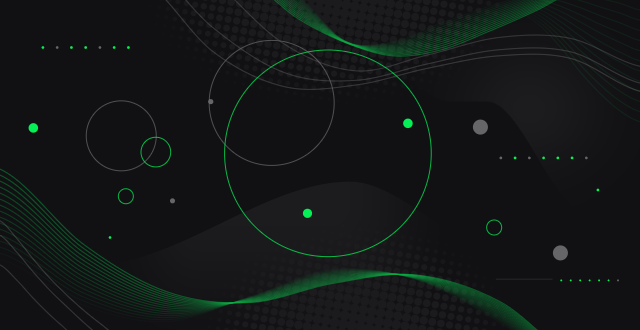
A Shadertoy shader for this background:

```glsl
const float WIDTH = 7.68; // canvas width in scene units
const vec3 NIGHT = vec3(0.066, 0.062, 0.074);
const vec3 CHARCOAL = vec3(0.115, 0.112, 0.12);
const vec3 GREEN = vec3(0.02, 0.94, 0.34);
const vec3 GRAY = vec3(0.40, 0.40, 0.41);

float fill(float d, float px) {
    return clamp(0.5 - d / px, 0.0, 1.0);
}

// Lines narrower than a pixel dim instead of growing
float stroke(float d, float width, float px) {
    float w = max(width, px);
    return width / w * clamp(0.5 + (0.5 * w - abs(d)) / px, 0.0, 1.0);
}

float disc(vec2 p, vec2 center, float radius, float px) {
    return fill(length(p - center) - radius, px);
}

float ring(vec2 p, vec2 center, float radius, float px) {
    return stroke(length(p - center) - radius, 0.009, px);
}

// Smooth curve through eight evenly spaced heights, u from 0 to 7
float spline(float h[8], float u) {
    int i = int(clamp(floor(u), 0.0, 6.0));
    float t = u - float(i);
    float a = h[max(i - 1, 0)], b = h[i], c = h[i + 1], d = h[min(i + 2, 7)];
    return b + 0.5 * t * (c - a + t * (2.0 * a - 5.0 * b + 4.0 * c - d
        + t * (3.0 * (b - c) + d - a)));
}

// Lines blended between two curves, fading toward the last;
// bunch above 1 crowds them near the first
float strands(vec2 p, vec2 span, float first[8], float last[8], int count, float bunch, float fade, float px) {
    if (p.x < span.x || p.x > span.y) return 0.0;
    float rate = 7.0 / (span.y - span.x);
    float u = (p.x - span.x) * rate;
    const float EPS = 0.01;
    vec2 y = vec2(spline(first, u), spline(last, u));
    vec2 ahead = vec2(spline(first, u + EPS), spline(last, u + EPS));
    vec2 slope = (ahead - y) * rate / EPS;
    float sum = 0.0;
    for (int i = 0; i < count; i++) {
        float t = pow(float(i) / float(count - 1), bunch);
        float s = mix(slope.x, slope.y, t);
        float d = (p.y - mix(y.x, y.y, t)) / sqrt(1.0 + s * s);
        sum += stroke(d, 0.0075, px) * mix(1.0, fade, t);
    }
    return 1.0 - exp(-sum);
}

// Dot grid whose dots shrink away from the center
float halftone(vec2 p, vec2 center, vec2 extent, float px) {
    const float PITCH = 0.105;
    mat2 tilt = mat2(0.985, 0.174, -0.174, 0.985);
    vec2 q = tilt * p;
    vec2 cell = (floor(q / PITCH) + 0.5) * PITCH;
    float falloff = 1.0 - length((transpose(tilt) * cell - center) / extent);
    float radius = 0.62 * PITCH * sqrt(max(falloff, 0.0));
    return fill(length(q - cell) - radius, px) * smoothstep(0.0, 0.35, falloff);
}

// Seven dots in a row; set bits in grayMask select gray dots
vec3 dotRow(vec3 base, vec2 p, vec2 start, float gap, float radius, int grayMask, float px) {
    float i = clamp(round((p.x - start.x) / gap), 0.0, 6.0);
    vec3 tint = ((grayMask >> int(i)) & 1) == 1 ? GRAY : GREEN;
    return mix(base, tint, disc(p, start + vec2(i * gap, 0.0), radius, px));
}

void mainImage(out vec4 fragColor, in vec2 fragCoord) {
    float px = WIDTH / iResolution.x;
    vec2 p = fragCoord * px;
    vec3 color = NIGHT;

    // Soft hill and upper right glow
    float hill = 0.78 + smoothstep(1.1, 4.2, p.x) - 0.8 * smoothstep(4.2, 6.0, p.x);
    float hillLight = smoothstep(-0.3, 1.5, p.y) * smoothstep(1.2, 2.4, p.x) * smoothstep(5.5, 4.0, p.x);
    color = mix(color, CHARCOAL, 0.9 * fill(p.y - hill, px) * hillLight);
    float ledge = 2.99 - 0.25 * smoothstep(4.8, 5.4, p.x) - 1.34 * smoothstep(5.85, 7.05, p.x);
    vec2 toGlow = (p - vec2(6.35, 2.65)) / vec2(0.85, 0.75);
    color = mix(color, CHARCOAL, 0.9 * fill(ledge - p.y, 2.0 * px) * exp(-dot(toGlow, toGlow)));

    // Halftone patches
    float dots = max(halftone(p, vec2(4.0, 4.1), vec2(2.4, 1.5), px),
                     halftone(p, vec2(4.3, -0.1), vec2(2.0, 1.5), px));
    color = mix(color, CHARCOAL, 0.8 * dots);

    // Gray waves
    float grayWaves = strands(p, vec2(1.7, 7.7),
        float[8](4.21, 3.34, 2.92, 2.94, 3.14, 3.29, 3.26, 2.86),
        float[8](4.96, 4.21, 3.43, 3.11, 3.30, 3.51, 3.50, 3.16), 3, 1.6, 0.9, px);
    grayWaves += strands(p, vec2(0.0, 1.4),
        float[8](1.31, 1.10, 0.85, 0.62, 0.42, 0.24, 0.08, -0.06),
        float[8](0.78, 0.60, 0.38, 0.18, 0.0, -0.2, -0.4, -0.6), 3, 1.6, 0.9, px);
    color = mix(color, GRAY, 0.95 * min(grayWaves, 1.0));

    // Green ribbons
    float ribbons = strands(p, vec2(0.0, 7.0),
        float[8](1.93, 1.03, 0.46, 0.33, 0.56, 0.66, 0.34, -0.4),
        float[8](0.85, 0.30, 0.10, 0.40, 0.73, 0.60, 0.08, -0.6), 16, 1.0, 0.05, px);
    ribbons += strands(p, vec2(3.0, 7.0),
        float[8](4.16, 3.74, 3.45, 3.29, 3.36, 3.58, 3.83, 4.11),
        float[8](4.50, 4.03, 3.47, 3.46, 3.68, 3.88, 4.06, 4.30), 14, 1.0, 0.1, px);
    ribbons += 0.25 * smoothstep(6.0, 6.9, p.x) * strands(p, vec2(6.0, 7.68),
        float[8](3.78, 3.80, 3.65, 3.40, 3.10, 2.84, 2.63, 2.50),
        float[8](4.00, 4.05, 4.08, 4.07, 4.04, 3.98, 3.92, 3.84), 12, 1.0, 0.8, px);
    color = mix(color, GREEN, 0.7 * min(ribbons, 1.0));

    // Rings
    float grayShapes = ring(p, vec2(3.26, 2.725), 0.75, px) + ring(p, vec2(1.455, 2.33), 0.42, px);
    float greenShapes = ring(p, vec2(3.935, 2.12), 1.24, px) + ring(p, vec2(1.87, 2.135), 0.178, px)
        + ring(p, vec2(1.51, 1.605), 0.09, px) + ring(p, vec2(5.93, 1.23), 0.09, px);

    // Solid discs
    grayShapes += disc(p, vec2(5.765, 2.435), 0.09, px) + disc(p, vec2(6.725, 0.925), 0.09, px)
        + disc(p, vec2(2.07, 1.55), 0.03, px) + disc(p, vec2(2.53, 2.74), 0.03, px);
    greenShapes += disc(p, vec2(0.40, 2.425), 0.057, px) + disc(p, vec2(4.895, 2.48), 0.057, px)
        + disc(p, vec2(3.69, 1.40), 0.055, px) + disc(p, vec2(1.32, 1.11), 0.016, px)
        + disc(p, vec2(7.175, 1.68), 0.016, px);
    color = mix(color, GRAY, min(grayShapes, 1.0));
    color = mix(color, GREEN, min(greenShapes, 1.0));

    // Dotted rows and short rule
    color = dotRow(color, p, vec2(0.515, 3.39), 0.171, 0.016, 18, px);
    color = dotRow(color, p, vec2(6.01, 2.065), 0.171, 0.016, 69, px);
    color = dotRow(color, p, vec2(6.735, 0.595), 0.1135, 0.011, 64, px);
    float rule = stroke(p.y - 0.61, 0.008, px) * fill(abs(p.x - 6.29) - 0.34, px);
    color = mix(color, GRAY, 0.4 * rule);

    fragColor = vec4(color, 1.0);
}
```
